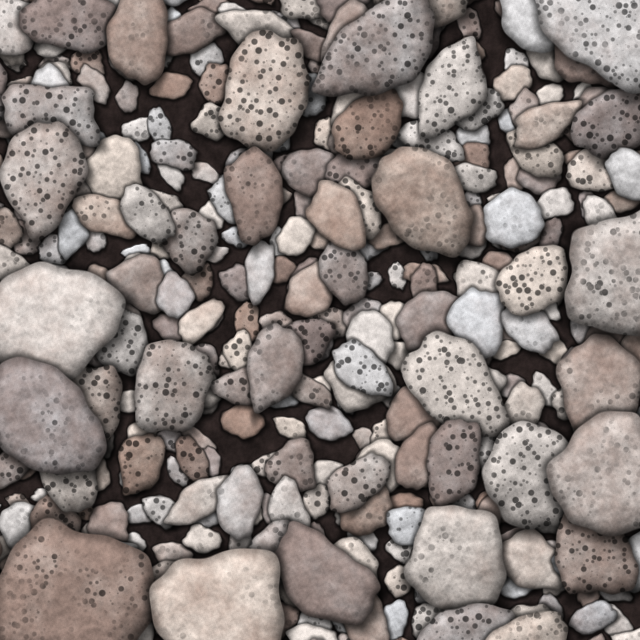
This texture is drawn by a Shadertoy shader. Its source:

```glsl
vec3 hash3(vec2 p) {
    vec3 h = fract(p.xyx * vec3(.1031, .1030, .0973));
    h += dot(h, h.yxz + 33.33);
    return fract((h.xxy + h.yzz) * h.zyx);
}

// Layered, bent sines for lumps and stains
float relief(vec2 p) {
    float sum = 0., amp = .5;
    for (int i = 0; i < 5; i++) {
        p = mat2(.8, .6, -.6, .8) * p * 1.9 + 1.7;
        sum += amp * sin(p.x + 1.4 * sin(p.y * .8)) * sin(p.y + 1.2 * sin(p.x * .7));
        amp *= .68;
    }
    return sum;
}

// Cellular pores of random size: 1 inside a pore
float pores(vec2 p) {
    float pit = 0.;
    for (int y = -1; y <= 1; y++)
    for (int x = -1; x <= 1; x++) {
        vec2 cell = floor(p) + vec2(x, y);
        vec3 rnd = hash3(cell + 71.);
        float size = .5 * rnd.z * rnd.z;
        pit = max(pit, smoothstep(size + .15, size - .15, length(p - cell - rnd.xy)) * rnd.z);
    }
    return pit;
}

// Rounded polygon: xy = gradient, z = 1 on the outline
vec3 stoneShape(vec2 q, vec2 seed) {
    float sum = 1e-6;
    vec2 grad = vec2(0);
    for (int k = 0; k < 7; k++) {
        vec3 rnd = hash3(seed + float(k) * 5.3);
        float angle = (float(k) + .7 * rnd.x) * .8976;
        vec2 side = vec2(cos(angle), sin(angle)) / mix(.74, 1.04, rnd.y);
        float reach = max(dot(q, side), 0.);
        float weight = pow(reach, 8.);
        sum += weight * reach;
        grad += weight * side;
    }
    float s = pow(sum, 1. / 9.);
    return vec3(grad / pow(s, 8.), s);
}

vec3 stoneColor(vec2 uv, vec2 outward, float s, vec2 seed) {
    vec3 rnd = hash3(seed + 13.), kind = hash3(seed + 29.);
    vec2 p = uv + rnd.xy * 9.;
    float stain = relief(p * 13.);
    float grain = relief(p * 75.);

    // Pale limestone to brown, with a warm or cool cast
    vec3 albedo = mix(vec3(.61, .53, .50), vec3(.87, .85, .84), smoothstep(-.1, .75, rnd.z + .22 * stain));
    albedo *= mix(vec3(.97, 1., 1.03), vec3(1.03, .99, .95), kind.x);
    albedo *= 1. + .10 * grain;
    float porous = smoothstep(.3, .8, kind.y + .3 * stain);
    albedo *= 1. - .6 * porous * pores(p * 95.);

    // Domed rim, tilted top and bumps under a high soft light
    vec2 bump = vec2(relief(p * 24. + vec2(.15, 0)), relief(p * 24. + vec2(0, .15))) - relief(p * 24.);
    vec2 slope = outward * 1.1 * pow(min(s, 1.), 4.) + (kind.yz - .5) * .45 - bump * .35;
    float light = max(dot(normalize(vec3(slope, 1.)), normalize(vec3(-.25, .6, .8))), 0.);
    float rim = mix(.68, 1., smoothstep(1.02, .82, s));
    return albedo * (.36 + .75 * light) * rim;
}

void mainImage(out vec4 fragColor, in vec2 fragCoord) {
    vec2 uv = fragCoord / iResolution.y;
    float soft = max(.0018, .8 / iResolution.y);
    vec3 color = vec3(.16, .13, .125) * (1. + .3 * relief(uv * 40.));

    // Paint from small buried stones to large ones on top
    for (int layer = 0; layer < 4; layer++) {
        float depth = float(layer);
        float count = 17. * pow(.64, depth);
        vec2 grid = uv * count + depth * 3.37;
        float share = 1. - .065 * depth * depth;
        for (int y = 1; y >= -1; y--)
        for (int x = -1; x <= 1; x++) {
            vec2 cell = floor(grid) + vec2(x, y);
            vec2 seed = cell + 37. * depth + 11.;
            vec3 place = hash3(seed), form = hash3(seed + 53.);
            if (place.z > share) continue;

            // Turned, stretched and slightly wavy local space
            float angle = form.x * 3.1416 + .4;
            mat2 turn = mat2(cos(angle), sin(angle), -sin(angle), cos(angle));
            vec2 radius = mix(.42, .68, form.y) * vec2(1., mix(.52, .92, form.z));
            vec2 q = turn * (grid - cell - .5 - .6 * (place.xy - .5)) / radius;
            if (dot(q, q) > 2.9) continue;
            q += .045 * sin(q.yx * 5. + form.xy * 40.) + .018 * sin(q.yx * 13. + form.yz * 70.);

            vec3 shape = stoneShape(q, seed);
            vec2 grad = (shape.xy / radius) * turn;
            float slope = max(length(grad), .01);
            vec2 outward = grad / slope;
            float edge = (shape.z - 1.) / (slope * count);

            // Contact shadow, wider below and to the right
            float spread = .16 + .22 * max(dot(outward, vec2(.4, -.9)), 0.);
            color *= mix(.3, 1., smoothstep(.95, 1. + spread, shape.z));
            if (edge < soft) {
                vec3 stone = stoneColor(uv, outward, shape.z, seed);
                color = mix(color, stone, smoothstep(soft, -soft, edge));
            }
        }
    }
    fragColor = vec4(clamp(color, 0., 1.), 1.);
}
```
